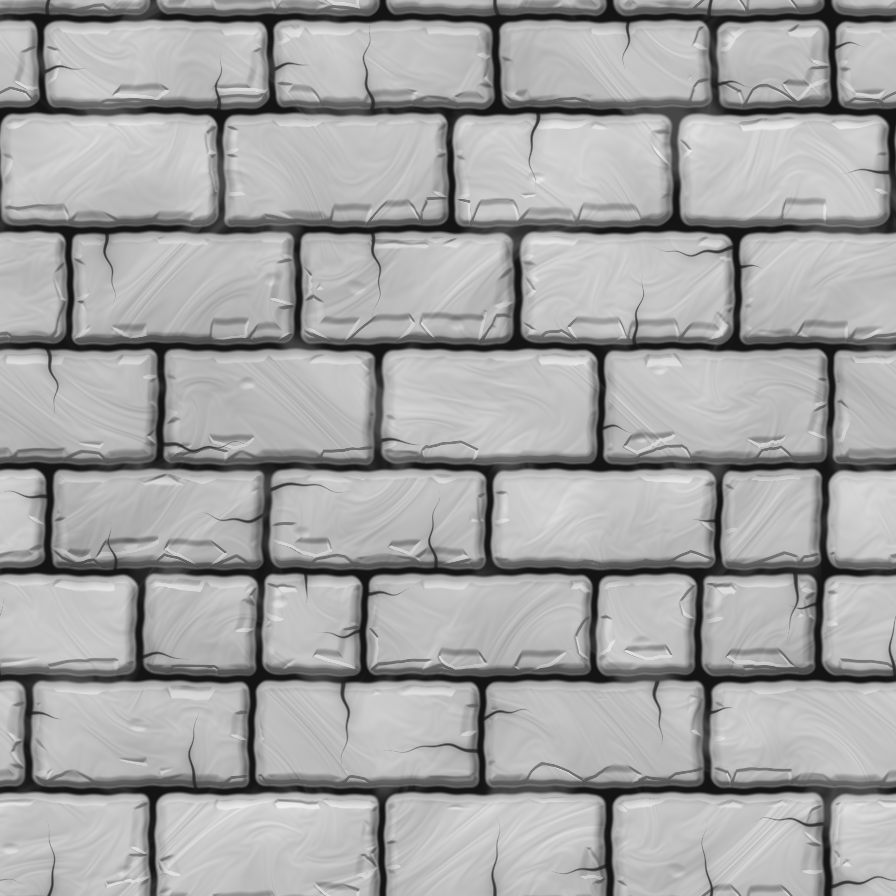
This texture is drawn by a WebGL 1 fragment shader. Its source:

```glsl
precision highp float;
uniform vec2 u_resolution;

const float TAU = 6.2831853;
const float COLUMNS = 4.0;
const float FIRST_COURSE = 0.020;   // gap above the first full course
const vec4 TOPS_UPPER = vec4(0.0, 0.104, 0.236, 0.367);
const vec4 TOPS_LOWER = vec4(0.501, 0.618, 0.737, 0.862);
const vec4 SHIFTS_UPPER = vec4(0.20, 0.0, 0.31, 0.70);
const vec4 SHIFTS_LOWER = vec4(0.20, 0.64, 0.14, 0.70);
const float JOINT = 0.0032;         // half width of a joint
const float CHIP_DEPTH = 0.024;
const vec2 FLAKES = vec2(17.0, 25.0);
const float LIGHT_STEP = 0.0024;
const float STONE_TONE = 0.745;
const float JOINT_TONE = 0.08;
const float CRACK_TONE = 0.16;

struct Brick {
  vec2 local;    // offset from the centre, y down
  vec2 extent;   // half size
  float seed;
  float depth;   // distance inward from the edge
};

float hash(vec2 p) {
  vec3 q = fract(p.xyx * 0.1031);
  q += dot(q, q.yzx + 33.33);
  return fract((q.x + q.y) * q.z);
}

// Tiling cellular noise: nearest distance, border distance, cell value
vec3 cellular(vec2 p, vec2 period) {
  vec3 best = vec3(9.0, 9.0, 0.0);
  for (int j = -1; j <= 1; j++) {
    for (int i = -1; i <= 1; i++) {
      vec2 o = vec2(float(i), float(j));
      vec2 cell = mod(floor(p) + o, period);
      vec2 site = o + 0.15 + 0.7 * vec2(hash(cell + 3.0), hash(cell + 57.0));
      float d = length(site - fract(p));
      if (d < best.x) best = vec3(d, best.x, hash(cell + 91.0));
      else best.y = min(best.y, d);
    }
  }
  return vec3(best.x, best.y - best.x, best.z);
}

// Tiling layered sines with a growing warp
float mottle(vec2 p) {
  vec2 q = TAU * p;
  float sum = 0.0, amp = 0.5, freq = 3.0;
  for (int i = 0; i < 5; i++) {
    float k = float(i);
    q += 0.7 / freq * sin(freq * q.yx + vec2(1.3, 2.9) * (k + 1.0));
    sum += amp * sin(freq * q.x + k) * sin(freq * q.y + 1.7 * k);
    freq = floor(freq * 1.9);
    amp *= 0.6;
  }
  return sum;
}

// course = index, top, bottom, shift
void pickCourse(vec4 tops, vec4 shifts, float first, float y, inout vec4 course) {
  for (int i = 0; i < 4; i++) {
    if (y >= tops[i]) course = vec4(first + float(i), tops[i], 1.0, shifts[i]);
    else course.z = min(course.z, tops[i]);
  }
}

Brick locate(vec2 p) {
  p += 0.0012 * sin(TAU * p.yx * vec2(9.0, 7.0)) + 0.0006 * sin(TAU * p.yx * 31.0);
  float y = fract(p.y);
  vec4 course = vec4(0.0, 0.0, 1.0, 0.0);
  pickCourse(TOPS_UPPER, SHIFTS_UPPER, 0.0, y, course);
  pickCourse(TOPS_LOWER, SHIFTS_LOWER, 4.0, y, course);

  float u = p.x * COLUMNS - course.w + 0.02 * sin(TAU * p.x * 3.0 + course.x * 2.4);
  float column = mod(floor(u), COLUMNS);
  float f = fract(u);

  // A few stones are cut in two
  bool cut = (mod(course.x, 4.0) < 0.5 && column > 2.5)
          || (abs(course.x - 5.0) < 0.5 && mod(column, 2.0) < 0.5);
  vec2 span = cut ? (f < 0.5 ? vec2(0.0, 0.5) : vec2(0.5, 1.0)) : vec2(0.0, 1.0);

  Brick b;
  b.extent = 0.5 * vec2((span.y - span.x) / COLUMNS, course.z - course.y);
  b.local = vec2((f - 0.5 * (span.x + span.y)) / COLUMNS, y - 0.5 * (course.y + course.z));
  b.seed = hash(vec2(column + span.x + 1.0, course.x + 7.0));
  float radius = 0.008 + 0.009 * b.seed;
  vec2 q = abs(b.local) - b.extent + JOINT + radius;
  b.depth = radius - length(max(q, 0.0)) - min(max(q.x, q.y), 0.0);
  return b;
}

// Height of the worn face: bevel, chipped flakes, pits and ripples
float relief(vec2 p) {
  Brick b = locate(p);
  float ripple = mottle(p);
  vec3 flake = cellular((p + 0.006 * ripple) * FLAKES, FLAKES);
  float low = smoothstep(-0.4, 0.8, b.local.y / b.extent.y);
  float chip = CHIP_DEPTH * flake.z * flake.z * smoothstep(0.0, 0.25, flake.y) * mix(0.5, 1.2, low);
  float pit = step(0.94, flake.z) * (1.0 - smoothstep(0.02, 0.2, flake.x));
  return 0.55 * smoothstep(0.0, 0.007, b.depth)
       + 0.45 * smoothstep(0.0, 0.011, b.depth - chip) + 0.3 * ripple - 0.16 * pit;
}

// Tapered crack that runs in from one edge along y
float crack(vec2 q, vec2 extent, float seed) {
  float side = fract(seed * 37.0) < 0.5 ? -1.0 : 1.0;
  float reach = 0.02 + 0.06 * fract(seed * 53.0);
  float taper = 1.0 - (extent.y - side * q.y) / reach;
  float bend = 0.004 * sin(60.0 * q.y + seed * 40.0) + 0.0015 * sin(190.0 * q.y);
  float d = abs(q.x - bend - extent.x * 1.3 * (fract(seed * 71.0) - 0.5));
  float width = 0.0026 * taper;
  float line = 1.0 - smoothstep(width - 0.0015, width + 0.0015, d);
  float shade = 0.4 * exp(-d / 0.006) * clamp(taper, 0.0, 1.0);
  return max(line, shade) * step(0.5, fract(seed * 17.0));
}

void main() {
  vec2 uv = gl_FragCoord.xy / u_resolution;
  vec2 p = vec2(uv.x, 1.0 - uv.y - FIRST_COURSE);
  Brick b = locate(p);
  float stain = mottle(p);

  // Light from above, slightly from the left
  float h = relief(p);
  float slope = 1.2 * (relief(p + vec2(0.0, LIGHT_STEP)) - h)
              + 0.4 * (relief(p + vec2(LIGHT_STEP, 0.0)) - h);

  float tone = STONE_TONE + 0.09 * (b.seed - 0.5) - 0.03 * b.local.y / b.extent.y;
  tone += 0.055 * stain + clamp(slope, -0.28, 0.1);
  tone *= mix(0.74, 1.0, smoothstep(0.0, 0.016, b.depth));

  float cracks = max(crack(b.local, b.extent, b.seed),
                     crack(b.local.yx, b.extent.yx, fract(b.seed * 7.3 + 0.31)));
  tone = mix(tone, CRACK_TONE, 0.9 * cracks);

  float joint = JOINT_TONE + 0.2 * smoothstep(0.0, 0.6, stain);
  tone = mix(joint, tone, smoothstep(-0.0015, 0.003, b.depth));
  gl_FragColor = vec4(vec3(tone), 1.0);
}
```
